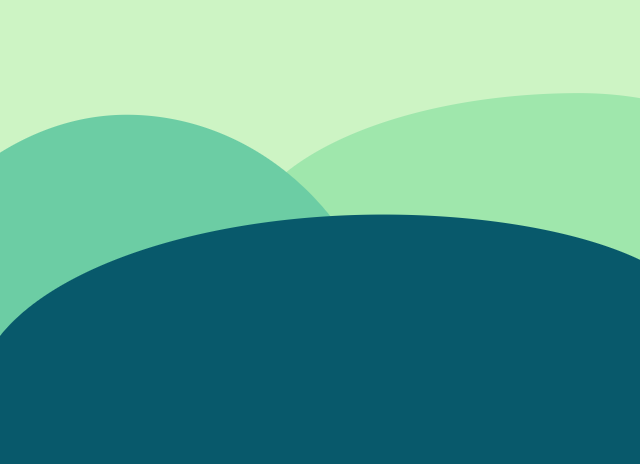
Write a Shadertoy shader that draws this background.

```glsl
// Height of a crest made of two elliptical arcs that meet at the peak.
// Each arc is given as (half width, depth).
float crest(float x, vec2 peak, vec2 leftArc, vec2 rightArc) {
    vec2 arc = x < peak.x ? leftArc : rightArc;
    float t = (x - peak.x) / arc.x;
    return peak.y - arc.y * (1.0 - sqrt(max(0.0, 1.0 - t * t)));
}

// Smooth coverage of the area below a crest, one pixel wide at the edge.
float below(float y, float height) {
    float d = height - y;
    return clamp(0.5 + d / length(vec2(dFdx(d), dFdy(d))), 0.0, 1.0);
}

void mainImage(out vec4 fragColor, in vec2 fragCoord) {
    vec2 uv = fragCoord / iResolution.xy;

    // Flat sky
    vec3 color = vec3(0.802, 0.955, 0.770);

    // Far hill on the right
    float farHill = crest(uv.x, vec2(0.905, 0.7993), vec2(0.5313, 0.3459), vec2(0.2604, 0.1577));
    color = mix(color, vec3(0.622, 0.904, 0.673), below(uv.y, farHill));

    // Middle hill on the left
    float middleHill = crest(uv.x, vec2(0.198, 0.7527), vec2(0.521, 1.09), vec2(0.4258, 0.6516));
    color = mix(color, vec3(0.422, 0.804, 0.643), below(uv.y, middleHill));

    // Dark hill across the front
    float frontHill = crest(uv.x, vec2(0.599, 0.5376), vec2(0.6354, 0.3925), vec2(0.4948, 0.2355));
    color = mix(color, vec3(0.031, 0.350, 0.420), below(uv.y, frontHill));

    fragColor = vec4(color, 1.0);
}
```
